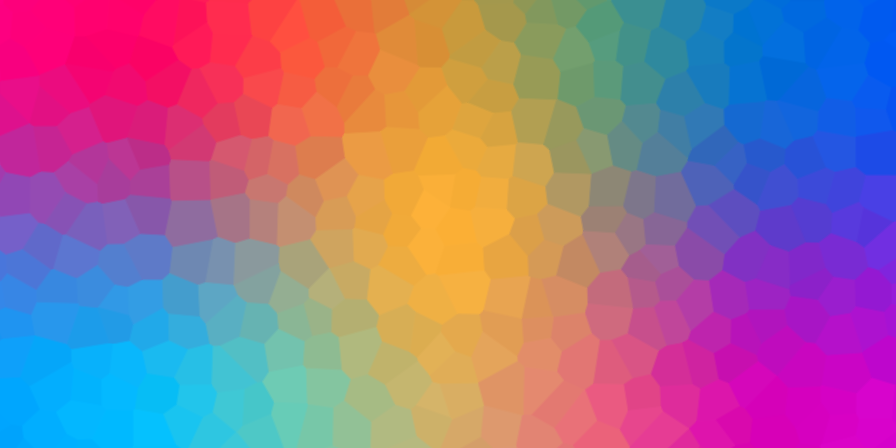
Write a Shadertoy shader that draws this background.

```glsl
// Mosaic of irregular cells tinted by a rainbow gradient with a golden centre.

const float CELLS = 13.0; // cells per canvas height

// Colour stops, evenly spaced from left to right
const vec3 TOP[7] = vec3[7](
    vec3(1.0, 0.0, 0.51), vec3(1.0, 0.0, 0.39), vec3(1.0, 0.32, 0.24),
    vec3(0.80, 0.59, 0.22), vec3(0.33, 0.61, 0.47), vec3(0.0, 0.45, 0.82),
    vec3(0.0, 0.35, 0.96));
const vec3 BOTTOM[7] = vec3[7](
    vec3(0.0, 0.65, 1.0), vec3(0.0, 0.75, 1.0), vec3(0.41, 0.80, 0.71),
    vec3(0.81, 0.69, 0.43), vec3(0.92, 0.38, 0.48), vec3(0.85, 0.0, 0.71),
    vec3(0.84, 0.0, 0.80));

vec2 hash2(vec2 p) {
    return fract(sin(vec2(dot(p, vec2(127.1, 311.7)),
                          dot(p, vec2(269.5, 183.3)))) * 43758.5453);
}

// Smooth colour field, uv in 0..1
vec3 gradient(vec2 uv) {
    float x = clamp(uv.x, 0.0, 0.999) * 6.0;
    int i = int(x);
    vec3 top = mix(TOP[i], TOP[i + 1], fract(x));
    vec3 bottom = mix(BOTTOM[i], BOTTOM[i + 1], fract(x));
    vec3 color = mix(bottom, top, smoothstep(0.1, 0.93, uv.y + 0.06 * uv.x));

    // Golden glow in the middle
    vec2 d = uv - 0.5;
    float glow = exp(-dot(d * d, vec2(66.0, 10.0)));
    return mix(color, vec3(0.99, 0.69, 0.21), glow);
}

// Flat colour of the cell around a seed point
vec3 cellColor(vec2 seed, float aspect) {
    float shade = hash2(seed).x - 0.5;
    return gradient(seed / CELLS / vec2(aspect, 1.0)) + 0.025 * shade;
}

void mainImage(out vec4 fragColor, in vec2 fragCoord) {
    float aspect = iResolution.x / iResolution.y;
    vec2 p = fragCoord / iResolution.y * CELLS;

    // Nearest and second nearest seeds
    vec2 nearest = p, second = p;
    float d1 = 1e3, d2 = 1e3;
    for (int j = -2; j <= 2; j++) {
        for (int i = -2; i <= 2; i++) {
            vec2 cell = floor(p) + vec2(i, j);
            vec2 seed = cell + 0.1 + 0.8 * hash2(cell);
            float d = dot(seed - p, seed - p);
            if (d < d1) {
                d2 = d1;
                second = nearest;
                d1 = d;
                nearest = seed;
            } else if (d < d2) {
                d2 = d;
                second = seed;
            }
        }
    }

    // Blend the two cells across their shared edge
    float edge = (d2 - d1) / (2.0 * distance(nearest, second));
    float blend = 0.5 * (1.0 - smoothstep(0.0, 1.2 * CELLS / iResolution.y, edge));
    vec3 color = mix(cellColor(nearest, aspect), cellColor(second, aspect), blend);
    fragColor = vec4(clamp(color, 0.0, 1.0), 1.0);
}
```
